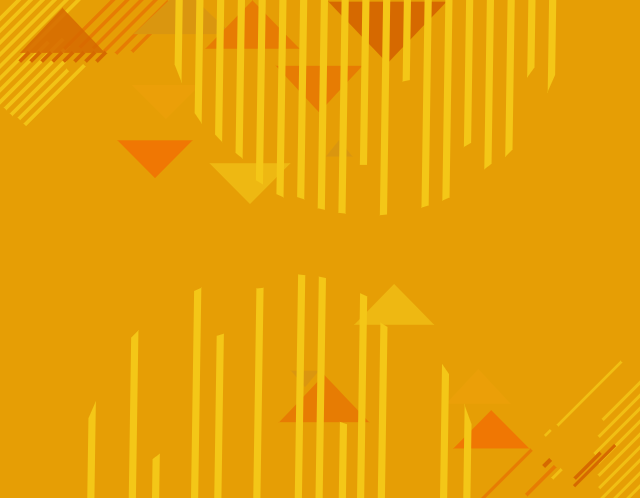
Write a Shadertoy shader that draws this background.

```glsl
const vec2 CANVAS = vec2(7.68, 5.98);
const float BAR_PITCH = 0.249;
const float BAR_HALF = 0.043;
const float BAR_LEAN = 0.015;
const float ARC_RADIUS = 2.43;

const vec3 AMBER = vec3(0.90, 0.62, 0.02);
const vec3 YELLOW = vec3(0.955, 0.78, 0.09);
const vec3 GOLD = vec3(0.935, 0.72, 0.07);
const vec3 FAINT = vec3(0.92, 0.625, 0.03);
const vec3 OCHRE = vec3(0.855, 0.59, 0.06);
const vec3 ORANGE = vec3(0.905, 0.485, 0.01);
const vec3 VIVID = vec3(0.94, 0.465, 0.01);
const vec3 RUST = vec3(0.84, 0.41, 0.0);

// Depth of hanging bars and height of rising bars, left to right
const float HANG[19] = float[](0.88, 1.42, 1.66, 1.87, 2.19, 2.35, 2.38, 2.51, 2.56, 1.98,
                               2.58, 0.97, 2.48, 2.39, 1.74, 2.00, 1.84, 0.87, 1.00);
const float RISE[19] = float[](1.06, -1.0, 1.97, 0.50, -1.0, 2.505, 1.96, -1.0, 2.52, -1.0,
                               2.68, 2.65, 0.90, 2.44, 2.08, -1.0, -1.0, 1.55, 1.00);

float hash(float n) {
    return fract(sin(n * 12.9898) * 43758.5);
}

float coverage(float dist, float px) {
    return clamp(0.5 - dist / px, 0.0, 1.0);
}

// Isosceles triangle; a negative height points it down
float triangle(vec2 p, vec2 base, float halfWidth, float height, float px) {
    float rise = (p.y - base.y) * sign(height);
    float h = abs(height);
    float side = (abs(p.x - base.x) * h + (rise - h) * halfWidth) / length(vec2(halfWidth, h));
    return coverage(max(-rise, side), px);
}

// q holds the distances across and along the diagonal
float stripe(vec2 q, float across, float start, float end, float halfWidth, float px) {
    float ends = max(start - q.y, q.y - end);
    return coverage(max(abs(q.x - across) - halfWidth, ends), px);
}

// Upright bar with a tip cut along an arc; side is 1 to hang, -1 to rise
float bar(vec2 p, float x, float tip, float arcX, float side, float px) {
    float dx = x - arcX;
    float slope = side * dx / sqrt(max(ARC_RADIUS * ARC_RADIUS - dx * dx, 0.6));
    float cut = (tip + slope * (p.x - x) - p.y) * side / sqrt(1.0 + slope * slope);
    return coverage(max(abs(p.x - x) - BAR_HALF, cut), px);
}

vec2 diagonal(vec2 v) {
    return vec2(v.x - v.y, v.x + v.y) * 0.70711;
}

vec3 cornerTopLeft(vec3 col, vec2 p, float px) {
    vec2 q = diagonal(p - vec2(0.0, CANVAS.y));
    for (int i = 0; i < 12; i++) {
        float n = float(i);
        float across = 0.16 + 0.101 * n;
        float end = across < 0.7 ? 2.0 : 0.3 * hash(n + 3.0) - 0.05;
        col = mix(col, YELLOW, 0.9 * stripe(q, across, -0.9 + 0.06 * hash(n), end, 0.022, px));
    }
    for (int i = 0; i < 6; i++) {
        float n = float(i);
        float across = 0.96 + 0.12 * n;
        float start = 0.1 + 0.105 * n + 0.08 * hash(n + 9.0);
        col = mix(col, ORANGE, stripe(q, across, start, 1.42, 0.021, px));
    }
    col = mix(col, RUST, 0.85 * triangle(p, vec2(0.75, 5.345), 0.51, 0.54, px));
    for (int i = 0; i < 8; i++) {
        float across = 0.69 + 0.093 * float(i);
        float middle = across - 0.965;
        col = mix(col, RUST, stripe(q, across, middle - 0.08, middle + 0.08, 0.022, px));
    }
    return col;
}

vec3 cornerBottomRight(vec3 col, vec2 p, float px) {
    vec2 q = diagonal(p - vec2(CANVAS.x, 0.0));
    for (int i = 0; i < 9; i++) {
        float n = float(i);
        float start = mix(0.2, -0.4, n / 8.0) + 0.25 * hash(n + 21.0) - 0.1;
        col = mix(col, YELLOW, 0.8 * stripe(q, -0.98 + 0.11 * n, start, 1.4, 0.018, px));
    }
    col = mix(col, YELLOW, 0.8 * stripe(q, -1.315, -0.085, 1.0, 0.016, px));
    col = mix(col, YELLOW, 0.8 * stripe(q, -1.335, -0.28, -0.18, 0.016, px));
    col = mix(col, YELLOW, 0.8 * stripe(q, -0.91, -0.58, -0.42, 0.018, px));
    col = mix(col, ORANGE, stripe(q, -1.33, -1.4, -0.51, 0.019, px));
    col = mix(col, ORANGE, stripe(q, -0.99, -0.94, -0.45, 0.022, px));
    col = mix(col, RUST, stripe(q, -1.085, -0.55, -0.43, 0.025, px));
    col = mix(col, RUST, stripe(q, -0.66, -0.46, 0.24, 0.019, px));
    return mix(col, RUST, stripe(q, -0.72, -0.39, 0.05, 0.021, px));
}

vec3 triangles(vec3 col, vec2 p, float px) {
    // Upper group
    col = mix(col, OCHRE, triangle(p, vec2(2.19, 5.57), 0.59, 0.56, px));
    col = mix(col, FAINT, triangle(p, vec2(1.99, 4.96), 0.41, -0.41, px));
    col = mix(col, ORANGE, triangle(p, vec2(3.03, 5.395), 0.565, 0.58, px));
    col = mix(col, RUST, triangle(p, vec2(4.65, 5.96), 0.71, -0.74, px));
    col = mix(col, ORANGE, triangle(p, vec2(3.83, 5.19), 0.52, -0.56, px));
    col = mix(col, OCHRE, triangle(p, vec2(4.07, 4.10), 0.16, 0.20, px));
    col = mix(col, VIVID, triangle(p, vec2(1.86, 4.295), 0.45, -0.455, px));
    col = mix(col, GOLD, triangle(p, vec2(3.00, 4.02), 0.485, -0.49, px));
    // Lower group
    col = mix(col, GOLD, triangle(p, vec2(4.73, 2.08), 0.48, 0.49, px));
    col = mix(col, ORANGE, triangle(p, vec2(3.89, 0.91), 0.54, 0.57, px));
    col = mix(col, OCHRE, triangle(p, vec2(3.66, 1.53), 0.17, -0.20, px));
    col = mix(col, FAINT, triangle(p, vec2(5.74, 1.13), 0.39, 0.42, px));
    return mix(col, VIVID, triangle(p, vec2(5.895, 0.595), 0.455, 0.46, px));
}

void mainImage(out vec4 fragColor, in vec2 fragCoord) {
    vec2 p = fragCoord / iResolution.xy * CANVAS;
    float px = CANVAS.y / iResolution.y;
    vec3 col = cornerTopLeft(AMBER, p, px);
    col = cornerBottomRight(col, p, px);
    col = triangles(col, p, px);

    // Leaning bars
    vec2 hung = vec2(p.x + BAR_LEAN * (CANVAS.y - p.y), p.y);
    vec2 risen = vec2(p.x - BAR_LEAN * p.y, p.y);
    for (int i = 0; i < 19; i++) {
        float offset = BAR_PITCH * float(i);
        float nudge = i > 0 && i % 3 == 0 ? 0.03 : 0.0;
        col = mix(col, YELLOW, bar(hung, 2.15 + offset, CANVAS.y - HANG[i], 4.40, 1.0, px));
        col = mix(col, YELLOW, bar(risen, 1.09 + offset + nudge, RISE[i], 3.33, -1.0, px));
    }
    fragColor = vec4(col, 1.0);
}
```
